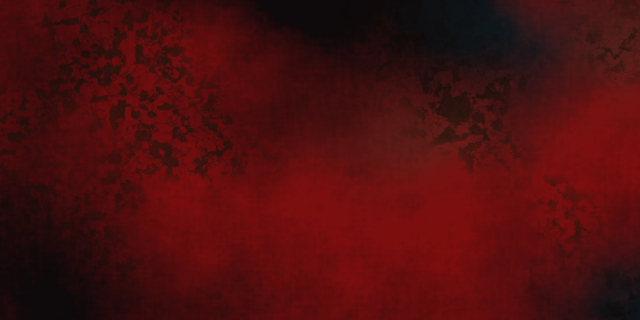
A WebGL 2 fragment shader for this texture:

```glsl
#version 300 es
precision highp float;

uniform vec2 u_resolution;
out vec4 fragColor;

float hash(vec2 cell) {
  uvec2 q = uvec2(ivec2(cell)) * uvec2(1597u, 3812u) + uvec2(7919u, 104729u);
  uint h = (q.x ^ (q.y << 7)) * 747796u + q.y * 28917u;
  h = ((h >> 15) ^ h) * 739391u;
  h = ((h >> 13) ^ h) * 277803u;
  h ^= h >> 16;
  return float(h & 0xffffu) / 65535.0;
}

float noise(vec2 p) {
  vec2 cell = floor(p), f = fract(p);
  f = f * f * (3.0 - 2.0 * f);
  return mix(mix(hash(cell), hash(cell + vec2(1, 0)), f.x),
             mix(hash(cell + vec2(0, 1)), hash(cell + vec2(1, 1)), f.x), f.y);
}

float fbm(vec2 p, int octaves) {
  float sum = 0.0, weight = 0.5, total = 0.0;
  for (int i = 0; i < octaves; i++) {
    sum += weight * noise(p);
    total += weight;
    weight *= 0.55;
    p = mat2(1.6, 1.2, -1.2, 1.6) * p + 17.3;
  }
  return sum / total;
}

// Soft elliptical spot, 1 at its centre
float pool(vec2 p, vec2 centre, vec2 radii) {
  vec2 q = (p - centre) / radii;
  return exp(-dot(q, q));
}

void main() {
  vec2 p = gl_FragCoord.xy / u_resolution.y;
  p.x *= 2.0 * u_resolution.y / u_resolution.x;
  vec2 warp = vec2(fbm(p * 3.0, 4), fbm(p * 3.0 + 41.0, 4)) - 0.5;
  vec2 w = p + 0.22 * warp;

  // Broad light and shadow
  float light = 0.84;
  light += 0.20 * pool(w, vec2(1.20, 0.22), vec2(0.55, 0.26));
  light += 0.16 * pool(w, vec2(1.90, 0.58), vec2(0.32, 0.24));
  light += 0.10 * pool(w, vec2(0.50, 0.60), vec2(0.28, 0.30));
  light -= 0.95 * pool(w, vec2(1.12, 1.02), vec2(0.38, 0.22));
  light -= 0.65 * pool(w, vec2(1.55, 0.94), vec2(0.28, 0.22));
  light -= 0.50 * pool(w, vec2(0.62, 1.04), vec2(0.24, 0.13));
  light -= 0.80 * pool(w, vec2(0.00, 0.10), vec2(0.34, 0.34));
  light -= 0.75 * pool(w, vec2(2.00, 0.03), vec2(0.34, 0.23));
  light -= 0.34 * pool(w, vec2(0.62, 0.02), vec2(0.55, 0.22));
  light -= 0.36 * pool(w, vec2(0.02, 0.82), vec2(0.34, 0.36));
  light -= 0.22 * pool(w, vec2(0.86, 0.66), vec2(0.26, 0.22));
  light += 0.55 * (fbm(p * 5.0 + 9.0, 5) - 0.5);

  // Fine grain and faint woven strokes
  light += 0.18 * (fbm(p * 70.0, 3) - 0.5);
  light += 0.06 * (noise(p * vec2(130.0, 16.0)) + noise(p * vec2(16.0, 130.0)) - 1.0);
  light = clamp(light, 0.0, 1.05);

  vec3 colour = mix(vec3(0.055, 0.035, 0.042), vec3(0.47, 0.052, 0.055), light);

  // Brown haze and cold shadows
  float haze = 0.65 * pool(w, vec2(1.32, 0.60), vec2(0.30, 0.18))
             + 0.75 * pool(w, vec2(1.98, 0.88), vec2(0.22, 0.20));
  colour = mix(colour, vec3(0.31, 0.13, 0.10) * (0.5 + 0.6 * light), min(haze, 0.8));
  float cold = pool(w, vec2(1.62, 0.93), vec2(0.26, 0.20))
             + 0.8 * pool(w, vec2(1.98, 0.08), vec2(0.24, 0.16));
  colour += vec3(0.0, 0.055, 0.065) * cold;

  // Worn patches of dark specks and thin cracks
  float worn = fbm(p * 3.4 + 23.0, 4)
             + 0.22 * pool(p, vec2(0.25, 0.80), vec2(0.40, 0.35))
             + 0.14 * pool(p, vec2(0.85, 0.55), vec2(0.35, 0.22));
  worn = smoothstep(0.42, 0.78, worn);
  float specks = smoothstep(0.48, 0.66, fbm(p * 42.0 + 3.0 * warp, 3));
  float cracks = 1.0 - smoothstep(0.0, 0.06, abs(fbm(p * 22.0 + 5.0, 4) - 0.5));
  float grime = worn * clamp(0.75 * specks + 0.45 * cracks, 0.0, 0.85);
  colour = mix(colour, vec3(0.13, 0.075, 0.05) * (0.45 + 0.7 * light), grime);

  fragColor = vec4(colour, 1.0);
}
```
